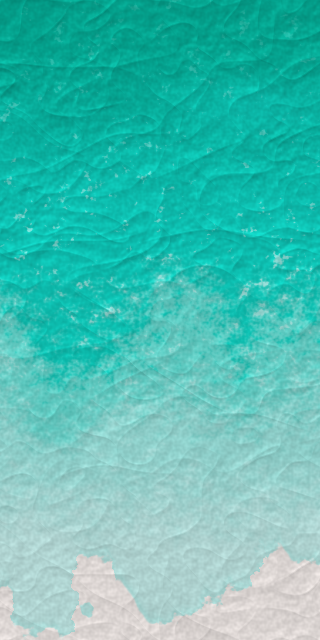
Reproduce this texture procedurally as a WebGL 1 fragment shader.

```glsl
precision highp float;
uniform vec2 u_resolution;

#define DEEP vec3(0.015, 0.625, 0.545)
#define TEAL vec3(0.05, 0.735, 0.68)
#define MID vec3(0.36, 0.775, 0.74)
#define PALE vec3(0.55, 0.80, 0.78)
#define MIST vec3(0.68, 0.82, 0.81)
#define PAPER vec3(0.85, 0.825, 0.815)
#define RELIEF 0.24
#define MOTTLE 0.16
#define GRAIN 0.06
#define EDGE_ROUGHNESS 0.045

vec2 randomGradient(vec2 cell) {
  vec3 h = fract(cell.xyx * vec3(0.1031, 0.1030, 0.0973));
  h += dot(h, h.yzx + 33.33);
  float angle = 6.2832 * fract((h.x + h.y) * h.z);
  return vec2(cos(angle), sin(angle));
}

float gradientNoise(vec2 p) {
  vec2 i = floor(p), f = fract(p);
  vec2 u = f * f * f * (f * (f * 6.0 - 15.0) + 10.0);
  vec2 o = vec2(0.0, 1.0);
  float a = dot(randomGradient(i), f);
  float b = dot(randomGradient(i + o.yx), f - o.yx);
  float c = dot(randomGradient(i + o.xy), f - o.xy);
  float d = dot(randomGradient(i + o.yy), f - o.yy);
  return mix(mix(a, b, u.x), mix(c, d, u.x), u.y);
}

float fbm(vec2 p) {
  float sum = 0.0, amplitude = 0.6;
  for (int i = 0; i < 4; i++) {
    sum += amplitude * gradientNoise(p);
    p = mat2(1.6, 1.2, -1.2, 1.6) * p + 11.3;
    amplitude *= 0.6;
  }
  return sum;
}

// Long curved fold through a centre point
float fold(vec2 p, vec2 centre, float slope, float bend, float halfLength) {
  vec2 d = p - centre;
  float offset = d.y - slope * d.x - bend * d.x * d.x;
  return exp(-abs(offset) / 0.009) * smoothstep(halfLength, halfLength * 0.4, abs(d.x));
}

float paperHeight(vec2 p) {
  vec2 w = p + 0.05 * vec2(gradientNoise(p * 4.0), gradientNoise(p * 4.0 + 17.0));
  float h = 0.006 * exp(-10.0 * abs(gradientNoise(w * vec2(4.0, 5.5) + 3.0)));
  h += 0.005 * exp(-8.0 * abs(gradientNoise(w * vec2(8.0, 10.0) + 29.0)));
  h += 0.006 * gradientNoise(w * 19.0) + 0.0035 * gradientNoise(w * 43.0 + 5.0);
  float folds = fold(w, vec2(0.25, 1.53), 0.27, -0.1, 0.35);
  folds += fold(w, vec2(0.20, 1.24), 0.20, 0.0, 0.30);
  folds += fold(w, vec2(0.70, 1.28), 0.0, -0.45, 0.34);
  folds += fold(w, vec2(0.58, 0.79), -0.75, 0.8, 0.16);
  folds += fold(w, vec2(0.40, 0.83), 0.60, 0.0, 0.14);
  folds += fold(w, vec2(0.20, 1.80), -0.15, -0.3, 0.28);
  folds += fold(w, vec2(0.80, 0.70), -0.1, -0.6, 0.22);
  folds += fold(w, vec2(0.35, 0.54), 0.0, -0.5, 0.24);
  return h + 0.0042 * folds;
}

float blob(vec2 p, vec2 centre, vec2 radius) {
  vec2 d = (p - centre) / radius;
  return exp(-dot(d, d));
}

// Height of the bare paper along the bottom
float bareEdge(float x) {
  float h = 0.03 + 0.14 * (1.0 - smoothstep(0.025, 0.06, x));
  h += 0.23 * smoothstep(0.215, 0.25, x) - 0.08 * smoothstep(0.34, 0.37, x);
  h -= 0.13 * smoothstep(0.37, 0.48, x);
  h += 0.115 * smoothstep(0.48, 0.78, x) + 0.125 * smoothstep(0.785, 0.825, x);
  return h - 0.045 * smoothstep(0.88, 0.92, x);
}

void main() {
  vec2 p = gl_FragCoord.xy / u_resolution * vec2(1.0, 2.0);
  float depth = 1.0 - 0.5 * p.y;
  float broad = fbm(p * 4.0 + 8.0);
  float speckle = fbm(p * vec2(19.0, 23.0));
  float fine = gradientNoise(p * 95.0);

  // Uneven dye front
  float front = depth + 0.05 * broad;
  front -= 0.11 * blob(p, vec2(0.24, 0.89), vec2(0.19, 0.17));
  front -= 0.08 * blob(p, vec2(0.76, 0.86), vec2(0.07, 0.18));
  front -= 0.07 * blob(p, vec2(0.17, 0.66), vec2(0.12, 0.10));
  front += 0.06 * blob(p, vec2(0.56, 1.09), vec2(0.13, 0.13));
  front += 0.05 * blob(p, vec2(0.0, 0.94), vec2(0.08, 0.14));
  front += 0.11 * blob(p, vec2(0.82, 1.67), vec2(0.22, 0.08));
  float transition = 0.3 + 0.7 * blob(p, vec2(0.5, 0.98), vec2(2.0, 0.38));
  front += transition * MOTTLE * (speckle + 0.35 * fine);

  vec3 color = mix(DEEP, TEAL, smoothstep(0.02, 0.36, front));
  color = mix(color, MID, smoothstep(0.42, 0.54, front));
  color = mix(color, PALE, smoothstep(0.53, 0.69, front));
  color = mix(color, MIST, smoothstep(0.69, 0.87, front));

  // Small undyed flecks
  float fleckZone = smoothstep(0.02, 0.40, depth) * smoothstep(0.66, 0.46, depth);
  float flecks = smoothstep(0.24, 0.48, speckle + 0.25 * fine + 0.3 * broad);
  color = mix(color, MIST, 0.6 * flecks * (0.25 + 0.75 * fleckZone));

  // Ragged bare paper with a dyed island
  float ragged = EDGE_ROUGHNESS * (fbm(p * 13.0 + 4.0) + 0.5 * speckle);
  float bare = bareEdge(p.x + ragged) - p.y + 1.3 * ragged;
  bare -= 0.20 * blob(p, vec2(0.27, 0.09), vec2(0.055, 0.05));
  float rim = exp(-abs(bare + 0.012) / 0.014);
  color = mix(color, PALE, 0.35 * rim);
  color = mix(color, PAPER, smoothstep(-0.006, 0.009, bare));

  // Raking light over the creases
  vec2 toLight = vec2(-0.0025, 0.0055);
  float slope = (paperHeight(p) - paperHeight(p + toLight)) / length(toLight);
  float light = RELIEF * clamp(slope, -0.6, 0.6) * mix(1.0, 0.6, smoothstep(0.4, 0.8, depth));
  light += GRAIN * (fine + 0.6 * gradientNoise(p * 52.0 + 31.0)) + 0.04 * broad;
  color = color * (1.0 + light) + 0.12 * max(light, 0.0);

  gl_FragColor = vec4(clamp(color, 0.0, 1.0), 1.0);
}
```
